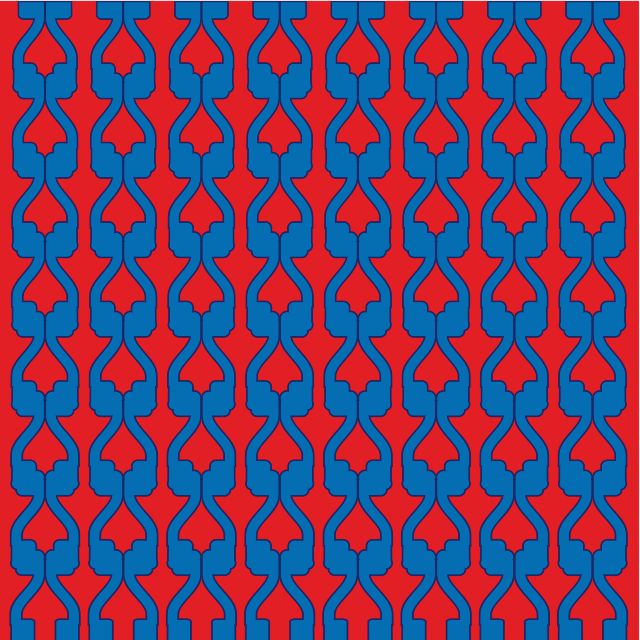
Give the GLSL for this pattern, as a Shadertoy shader.

```glsl
const vec2 PERIOD = vec2(140.8, 143.0);

float roundBox(vec2 p, vec2 lo, vec2 hi, float r) {
    vec2 q = abs(p - 0.5 * (lo + hi)) - 0.5 * (hi - lo) + r;
    return length(max(q, 0.0)) + min(max(q.x, q.y), 0.0) - r;
}

float disc(vec2 p, vec2 center, float r) {
    return length(p - center) - r;
}

// Lobed body, its flat base at y = 0 and y pointing down
float body(vec2 p) {
    float d = roundBox(p, vec2(15.0, -64.0), vec2(58.5, -16.0), 11.0);
    d = min(d, roundBox(p, vec2(0.5, -30.0), vec2(40.0, 0.0), 1.0));
    d = min(d, disc(p, vec2(13.5, -33.0), 13.0));
    d = min(d, disc(p, vec2(40.0, -11.0), 11.0));
    return min(d, disc(p, vec2(48.5, -22.0), 11.0));
}

// Curved stem swinging outward to the next body
float stem(vec2 p) {
    float t = clamp((p.y + 2.0) / 72.0, 0.0, 1.0);
    float axis = mix(10.5, 50.0, t * t * (3.0 - 2.0 * t));
    float slope = 39.5 * 6.0 * t * (1.0 - t) / 72.0;
    float d = abs(p.x - axis) / sqrt(1.0 + slope * slope) - 10.0;
    return max(d, max(-p.y - 10.0, p.y - 90.0));
}

float halfMotif(vec2 p) {
    return min(body(p), stem(p));
}

void mainImage(out vec4 fragColor, in vec2 fragCoord) {
    vec2 uv = fragCoord / iResolution.xy;
    vec2 u = vec2(uv.x, 1.0 - uv.y) * 1152.0;
    float soft = 576.0 / iResolution.y;

    // Mirrored columns that widen slightly toward the bottom
    float column = clamp(round((u.x - 81.0) / PERIOD.x), 0.0, 7.0);
    float row = floor((u.y - 34.5) / PERIOD.y);
    vec2 p = vec2(abs(u.x - 81.0 - column * PERIOD.x), u.y - 34.5 - row * PERIOD.y);
    p.x /= 1.0 + 0.09 * (0.5 - uv.y);
    float d = min(halfMotif(p), halfMotif(p - vec2(0.0, PERIOD.y)));

    // Trimmed first row and open last row
    if (row < 0.0) d = max(d, max(p.x - 50.0, 2.5 - u.y));
    if (row > 6.0) d = max(d, min(18.0 - p.x, p.y - 70.0));

    // Fill and outline
    vec3 color = mix(vec3(0.02, 0.43, 0.70), vec3(0.89, 0.12, 0.15), smoothstep(-soft, soft, d));
    vec3 ink = mix(vec3(0.09, 0.16, 0.41), vec3(0.38, 0.09, 0.25), smoothstep(0.0, 1.6, d));
    color = mix(color, ink, 1.0 - smoothstep(1.6 - soft, 1.6 + soft, abs(d)));

    // Pale trim along the top and right borders
    float trim = min(u.y - 1.5, 1150.0 - u.x);
    color = mix(vec3(0.97, 0.93, 0.94), color, smoothstep(-soft, soft, trim));
    fragColor = vec4(color, 1.0);
}
```
